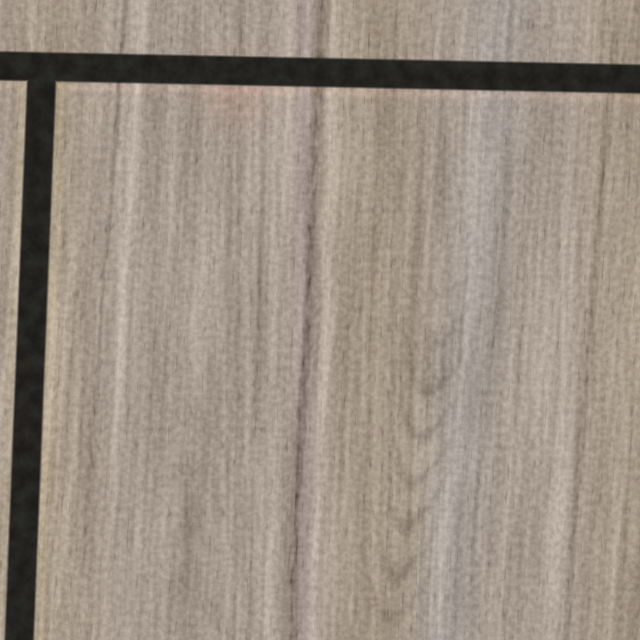
Give the GLSL for this texture, as a WebGL 2 fragment shader.

```glsl
#version 300 es
precision highp float;
// Pale weathered wood planks with leaning grain, parted by two dark grooves.

uniform vec2 u_resolution;
out vec4 outColor;

#define WOOD vec3(0.655, 0.605, 0.560)
#define GROOVE_DARK vec3(0.115, 0.110, 0.100)
#define GROOVE_LIGHT vec3(0.165, 0.165, 0.150)
#define GROOVE_HALF 0.0225
#define EDGE_SOFT 0.0028
#define GRAIN_AMOUNT 1.0
#define MOTTLE_AMOUNT 0.075
#define ARCH_AMOUNT 0.042

// Main streaks: x at mid height, lean, half width, brightness
const int STREAKS = 12;
const vec4 streaks[STREAKS] = vec4[](
  vec4(0.158, 0.077, 0.0045, -0.090), vec4(0.188, 0.060, 0.0130, 0.045),
  vec4(0.371, 0.010, 0.0040, -0.065), vec4(0.403, 0.030, 0.0040, -0.070),
  vec4(0.437, 0.035, 0.0120, 0.050), vec4(0.479, 0.046, 0.0085, -0.140),
  vec4(0.508, 0.037, 0.0095, 0.085), vec4(0.612, 0.020, 0.0050, -0.050),
  vec4(0.727, 0.095, 0.0230, 0.045), vec4(0.812, 0.040, 0.0050, -0.050),
  vec4(0.890, 0.050, 0.0190, 0.060), vec4(0.923, 0.080, 0.0070, -0.100));

float bell(float d, float width) {
  d /= width;
  return exp(-d * d);
}

vec2 hashGradient(vec2 cell) {
  vec3 h = fract(cell.xyx * vec3(0.1031, 0.1030, 0.0973));
  h += dot(h, h.yzx + 33.33);
  float angle = 6.2832 * fract((h.x + h.y) * h.z);
  return vec2(cos(angle), sin(angle));
}

float gradientNoise(vec2 p) {
  vec2 i = floor(p), f = fract(p);
  vec2 u = f * f * f * (f * (f * 6.0 - 15.0) + 10.0);
  vec2 e = vec2(0.0, 1.0);
  float a = dot(hashGradient(i), f);
  float b = dot(hashGradient(i + e.yx), f - e.yx);
  float c = dot(hashGradient(i + e.xy), f - e.xy);
  float d = dot(hashGradient(i + e.yy), f - e.yy);
  return mix(mix(a, b, u.x), mix(c, d, u.x), u.y);
}

// Curved growth rings: a bowl of arcs and a faint opposing arch
float archGrain(vec2 p) {
  float warp = 0.018 * gradientNoise(p * vec2(25.0, 14.0));
  float dx = p.x - 0.605 - 0.17 * p.y;
  float bowl = p.y - 30.0 * dx * dx + warp;
  float rings = pow(0.5 + 0.5 * cos(6.2832 * (bowl - 0.25) / 0.072), 3.0);
  float bowlMask = bell(dx, 0.042) * smoothstep(0.62, 0.38, p.y) * smoothstep(-0.05, 0.1, p.y);
  float ax = p.x - 0.295;
  float arch = p.y + 22.0 * ax * ax + warp * 2.0;
  float archRings = 0.5 + 0.5 * cos(6.2832 * arch / 0.09);
  float archMask = bell(ax, 0.07) * smoothstep(0.5, 0.25, p.y);
  return -ARCH_AMOUNT * (rings * bowlMask * 2.0 + archRings * archMask * 0.6);
}

vec3 woodColor(vec2 p) {
  // Straighten the leaning fibres
  float lean = 0.062 - 0.040 * bell(p.x - 0.38, 0.10) - 0.030 * bell(p.x - 0.60, 0.07);
  float wiggle = 0.004 * gradientNoise(vec2(p.x * 6.0, p.y * 5.0));
  float g = p.x - lean * (p.y - 0.5) + wiggle;

  float grain = 0.070 * gradientNoise(vec2(g * 24.0, p.y * 1.8 + 3.0));
  grain += 0.085 * gradientNoise(vec2(g * 75.0 + 9.0, p.y * 3.0));
  grain += 0.060 * gradientNoise(vec2(g * 150.0, p.y * 9.0 + 5.0));
  float dashes = gradientNoise(vec2(g * 170.0, p.y * 38.0));
  grain -= 0.070 * smoothstep(0.22, 0.6, dashes);
  float tone = GRAIN_AMOUNT * grain;

  for (int i = 0; i < STREAKS; i++) {
    vec4 s = streaks[i];
    float d = p.x + wiggle - s.x - s.y * (p.y - 0.5);
    tone += s.w * bell(d, s.z) * (0.85 + 0.8 * dashes);
  }
  tone += archGrain(p);

  // Broad shadows, then fine surface mottling
  tone -= 0.065 * bell(p.x - 0.690, 0.014) * bell(p.y - 0.72, 0.13);
  tone -= 0.040 * bell(p.x - 0.665, 0.035) * bell(p.y - 0.43, 0.035);
  tone -= 0.030 * bell(p.x - 0.570, 0.055);
  tone -= 0.035 * bell(p.x - 0.970, 0.050) * smoothstep(0.6, 0.2, p.y);
  tone += MOTTLE_AMOUNT * gradientNoise(p * 105.0);
  tone += MOTTLE_AMOUNT * 0.5 * gradientNoise(p * 210.0 + 7.0);

  vec3 color = WOOD + tone * vec3(1.0, 1.0, 0.98);
  float brown = bell(p.x - 0.58, 0.07) + bell(p.x - 0.98, 0.06) + bell(p.x - 0.08, 0.06);
  color += brown * vec3(0.006, 0.0, -0.022);
  color += bell(p.x - 0.74 - 0.09 * (p.y - 0.5), 0.045) * vec3(-0.016, 0.002, 0.018);
  color += bell(p.x - 0.37, 0.05) * bell(p.y - 0.86, 0.05) * vec3(0.035, -0.008, -0.012);
  color += bell(p.x - 0.478, 0.014) * vec3(0.004, -0.006, 0.016);
  return color;
}

void main() {
  vec2 p = gl_FragCoord.xy / u_resolution;
  float soft = max(EDGE_SOFT, 1.0 / min(u_resolution.x, u_resolution.y));

  // Signed distances to the grooves; the upright one stops at the crossbar
  float across = p.y - 0.897 + 0.0205 * p.x;
  float bar = abs(across) - GROOVE_HALF;
  float upright = max(abs(p.x - 0.030 - 0.040 * p.y) - GROOVE_HALF, across);
  float groove = min(bar, upright);

  // Worn bright lips beside the gaps
  vec3 color = woodColor(p);
  color += bell(bar - 0.008, 0.007) * step(across, 0.0) * vec3(0.055, 0.038, 0.032);
  color += bell(upright - 0.009, 0.008) * vec3(0.045, 0.045, 0.020);

  float dust = 0.5 + 0.9 * gradientNoise(p * 45.0) + 0.4 * gradientNoise(p * 130.0);
  vec3 gap = mix(GROOVE_DARK, GROOVE_LIGHT, clamp(dust, 0.0, 1.0));
  color = mix(gap, color, smoothstep(-soft, soft, groove));
  outColor = vec4(clamp(color, 0.0, 1.0), 1.0);
}
```
